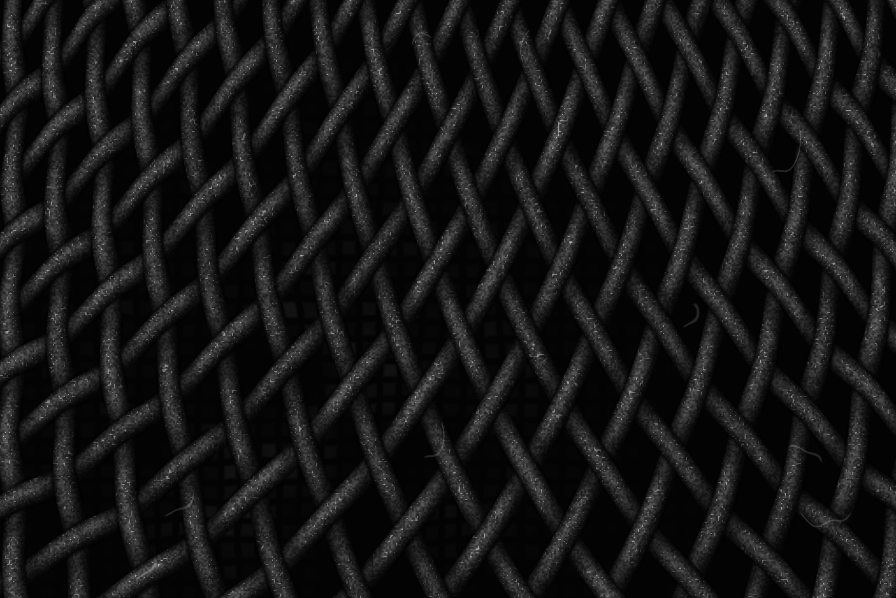
Give the GLSL for this texture, as a Shadertoy shader.

```glsl
// A black wire mesh in plain weave, bulging toward the viewer over a dim fabric.
// A curved lattice gives coordinates p and q; wires run along integer p and q,
// rise and dip as cosines, and the higher one covers the lower at each crossing.

const float PI = 3.14159265;
// Lattice, in units of the canvas width, measured down from the top
const float ARC_CENTER  = 0.573;   // x where the rows hang lowest
const float ARC_BEND    = 0.591;   // curvature of the rows
const float ROW_PITCH   = 0.149;
const float ROW_START   = 0.0033;
const vec2  AXIS        = vec2(0.569, -0.0065);            // x of middle column, drift per row
const vec3  COLUMN_STEP = vec3(0.0618, 0.0072, 0.00065);   // spacing, growth, acceleration
const vec2  SIDE_SQUEEZE = vec2(0.0004, 0.0008);           // foreshortening, growth per row
// Wires
const float HALF_WIDTH  = 0.0111;
const float WIDTH_GROWTH = 0.0004;
const float BOW         = 0.055;   // sideways arching near the flanks
const vec3  LIGHT       = vec3(-0.2, -0.2, 0.96);
const float AMBIENT     = 0.022;
const float DIFFUSE     = 0.135;
const float GLOSS       = 0.105;
const float GRAIN       = 0.85;
const float SPECK       = 0.36;
// Backdrop and dust
const vec3  TINT        = vec3(1.0, 0.997, 0.995);
const float VOID_LEVEL  = 0.012;
const float FABRIC_PITCH = 0.0225;
const float FABRIC_LEVEL = 0.07;
const vec2  FABRIC_SPOT = vec2(0.36, 0.47);   // where the cloth catches most light
const int   HAIRS       = 9;
const float HAIR_LEVEL  = 0.13;

float hash(vec2 p) {
    vec3 a = fract(vec3(p.xyx) * 0.1031);
    a += dot(a, a.yzx + 33.33);
    return fract((a.x + a.y) * a.z);
}

float noise(vec2 p) {
    vec2 c = floor(p), f = fract(p);
    f = f * f * (3.0 - 2.0 * f);
    return mix(mix(hash(c), hash(c + vec2(1, 0)), f.x),
               mix(hash(c + vec2(0, 1)), hash(c + vec2(1, 1)), f.x), f.y);
}

// Canvas position to (column, row) on the bulging surface
vec2 lattice(vec2 pos) {
    float dx = pos.x - ARC_CENTER;
    float row = (pos.y + ARC_BEND * dx * dx - ROW_START) / ROW_PITCH;
    float g = row - 1.0;
    float t = (pos.x - AXIS.x - AXIS.y * row) / dot(COLUMN_STEP, vec3(1.0, g, g * g));
    float k = (SIDE_SQUEEZE.x + SIDE_SQUEEZE.y * max(row, 0.0)) * t * t;
    return vec2(t * (1.0 + k + 3.0 * k * k), row);
}

// Wire nearest to the point: x = offset across (edge at 1), y = height, z = id
vec3 strand(float across, float along, float phase, float side, float slope, float halfWidth) {
    float id = floor(across + 0.5);
    float height = phase * cos(PI * (along + id));
    float offset = across - id - BOW * side * height;
    return vec3(offset / (slope * halfWidth), height, id);
}

// Satin coating with fine grain and bright specks
float shadeWire(vec3 wire, vec2 normalDir, vec2 pos) {
    float d = clamp(wire.x, -1.0, 1.0);
    vec3 n = vec3(normalDir * d, sqrt(1.0 - d * d));
    float lit = max(dot(n, normalize(LIGHT)), 0.0);
    float raised = smoothstep(-0.8, 0.5, wire.y);
    float tone = AMBIENT + (DIFFUSE * lit * lit + GLOSS * pow(lit, 7.0)) * mix(0.5, 1.0, raised);
    tone *= 0.9 + 0.2 * hash(vec2(wire.z + 40.0, 7.0));
    tone *= 1.0 + GRAIN * (noise(pos * 510.0) - 0.5) + 0.25 * (noise(pos * 60.0) - 0.5);
    float speck = smoothstep(0.78, 0.98, noise(pos * 470.0 + 71.0));
    return tone + SPECK * speck * lit * lit * raised;
}

// Dim square-holed cloth, showing only in patches
float fabric(vec2 pos) {
    vec2 uv = pos / FABRIC_PITCH + 0.3 * noise(pos * 25.0);
    vec2 edge = abs(fract(uv) - 0.5);
    float hole = 1.0 - smoothstep(0.22, 0.42, max(edge.x, edge.y));
    float glow = exp(-18.0 * dot(pos - FABRIC_SPOT, pos - FABRIC_SPOT));
    float patchy = glow * smoothstep(0.1, 0.8, noise(pos * 12.0 + 3.0));
    float bright = hash(floor(uv) + 50.0);
    return VOID_LEVEL + FABRIC_LEVEL * hole * patchy * (0.3 + bright * bright);
}

// Short curved lint fibres scattered over the canvas
float lint(vec2 pos, float aspect, float pixel) {
    float sum = 0.0;
    for (int i = 0; i < HAIRS; i++) {
        float s = float(i) * 3.7 + 1.0;
        vec2 v = pos - vec2(hash(vec2(s, 1.0)), hash(vec2(s, 2.0)) * aspect);
        float radius = mix(0.012, 0.04, hash(vec2(s, 3.0)));
        float turn = 2.0 * PI * hash(vec2(s, 4.0));
        float arc = smoothstep(0.6, 0.75, dot(v, vec2(cos(turn), sin(turn))) / max(length(v), 1e-4));
        float line = abs(length(v) - radius + 0.003 * sin(v.x * 180.0));
        sum += arc * (1.0 - smoothstep(0.0003, 0.0004 + pixel, line));
    }
    return min(sum, 1.0);
}

void mainImage(out vec4 fragColor, in vec2 fragCoord) {
    float pixel = 1.0 / iResolution.x;
    vec2 pos = vec2(fragCoord.x, iResolution.y - fragCoord.y) * pixel;

    // Diagonal coordinates and their slopes
    const float e = 0.001;
    vec2 cell = lattice(pos);
    vec2 gx = (lattice(pos + vec2(e, 0)) - cell) / e;
    vec2 gy = (lattice(pos + vec2(0, e)) - cell) / e;
    vec2 gradP = vec2(gx.x - gx.y, gy.x - gy.y);
    vec2 gradQ = vec2(gx.x + gx.y, gy.x + gy.y);
    float p = cell.x - cell.y, q = cell.x + cell.y;

    // The two wire families
    float halfWidth = HALF_WIDTH + WIDTH_GROWTH * cell.y;
    float side = clamp(cell.x / 6.0, -1.3, 1.3);
    vec3 rising = strand(q, p, 1.0, side, length(gradQ), halfWidth);
    vec3 falling = strand(p, q, -1.0, side, length(gradP), halfWidth);
    float toneRising = shadeWire(rising, normalize(gradQ), pos);
    float toneFalling = shadeWire(falling, normalize(gradP), pos);

    // Lower wire, contact shadow, then upper wire
    bool risingOnTop = rising.y > falling.y;
    vec2 top = risingOnTop ? vec2(rising.x, toneRising) : vec2(falling.x, toneFalling);
    vec2 low = risingOnTop ? vec2(falling.x, toneFalling) : vec2(rising.x, toneRising);
    float aa = 0.6 * pixel / halfWidth;
    float tone = fabric(pos);
    tone = mix(tone, low.y, 1.0 - smoothstep(1.0 - aa, 1.0 + aa, abs(low.x)));
    tone *= mix(0.4, 1.0, smoothstep(0.95, 1.35, abs(top.x)));
    tone = mix(tone, top.y, 1.0 - smoothstep(1.0 - aa, 1.0 + aa, abs(top.x)));

    tone += HAIR_LEVEL * lint(pos, iResolution.y * pixel, pixel);
    fragColor = vec4(TINT * tone, 1.0);
}
```
